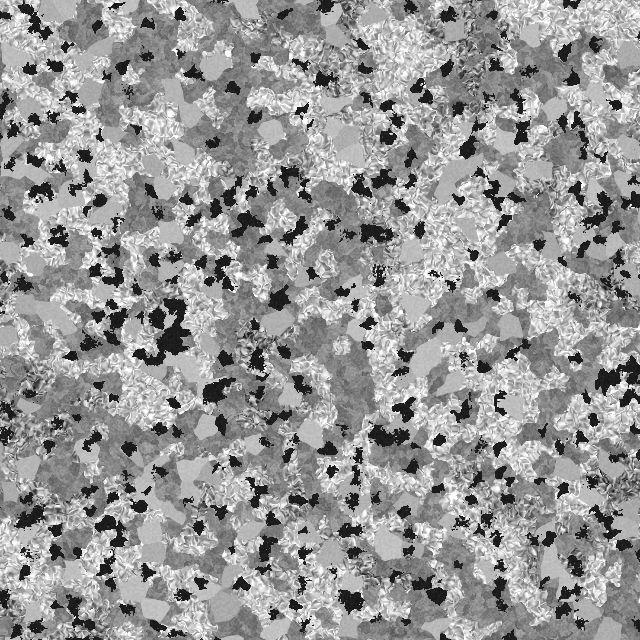
This texture is drawn by a WebGL 1 fragment shader. Its source:

```glsl
precision highp float;
// Grey granite: streaky pale feldspar, clusters of mottled dark quartz,
// smooth mid-grey grains and peppery black mica. Each mineral is a random
// choice of Voronoi cells with ragged borders, laid over the one before.

uniform vec2 u_resolution;

// Tones
const float FELDSPAR_TONE = 0.77;
const float QUARTZ_TONE = 0.51;
const float SMOOTH_TONE = 0.71;
const float MICA_TONE = 0.08;

// Grains per canvas side
const float FELDSPAR_SCALE = 62.0;
const float QUARTZ_SCALE = 36.0;
const float MOTTLE_SCALE = 115.0;
const float SMOOTH_SCALE = 32.0;
const float MICA_SCALE = 62.0;
const float FLECK_SCALE = 440.0;

// Shares of cells taken by each mineral, and how far clouds sway them
const float QUARTZ_SHARE = 0.38;
const float QUARTZ_SWING = 1.3;
const float SMOOTH_SHARE = 0.14;
const float MICA_SHARE = 0.12;
const float MICA_SWING = 0.25;

// Texture strengths
const vec2 STREAK_STRETCH = vec2(400.0, 130.0);
const float STREAK_CONTRAST = 0.78;
const float SMUDGE_DEPTH = 0.28;
const float MOTTLE_CONTRAST = 0.17;
const float MICA_SPREAD = 0.013;

float hash(vec2 p) {
    vec3 q = fract(vec3(p.xyx) * 0.1031);
    q += dot(q, q.yzx + 33.33);
    return fract((q.x + q.y) * q.z);
}

vec2 hash2(vec2 p) {
    return vec2(hash(p), hash(p + 37.0));
}

float noise(vec2 p) {
    vec2 cell = floor(p);
    vec2 f = fract(p);
    f = f * f * (3.0 - 2.0 * f);
    float low = mix(hash(cell), hash(cell + vec2(1.0, 0.0)), f.x);
    float high = mix(hash(cell + vec2(0.0, 1.0)), hash(cell + 1.0), f.x);
    return mix(low, high, f.y);
}

float clouds(vec2 p) {
    return 0.55 * noise(p * 8.0) + 0.45 * noise(p * 19.0 + 11.0);
}

// Offset that roughens grain borders
vec2 ragged(vec2 p, float scale, float amount) {
    return amount * (vec2(noise(p * scale), noise(p * scale + 71.0)) - 0.5);
}

// x: signed border distance (positive inside chosen cells), y: grain id
vec2 grains(vec2 p, float scale, float seed, float share, float swing) {
    vec2 q = p * scale;
    vec2 base = floor(q);
    float inside = 8.0;
    float outside = 8.0;
    float id = 0.0;
    for (int j = -1; j <= 1; j++) {
        for (int i = -1; i <= 1; i++) {
            vec2 cell = base + vec2(float(i), float(j));
            vec2 site = cell + 0.05 + 0.9 * hash2(cell + seed);
            float d = length(site - q);
            float localShare = share + swing * (clouds(site / scale + seed) - 0.5);
            if (hash(cell + seed + 157.0) < localShare) {
                if (d < inside) {
                    inside = d;
                    id = hash(cell + seed + 291.0);
                }
            } else {
                outside = min(outside, d);
            }
        }
    }
    return vec2((outside - inside) / scale, id);
}

// Short strokes whose direction changes from crystal to crystal
float streaks(vec2 p, float angle) {
    float c = cos(angle);
    float s = sin(angle);
    vec2 along = mat2(c, -s, s, c) * p;
    return noise(along * STREAK_STRETCH + 900.0);
}

float feldspar(vec2 p) {
    float id = grains(p, FELDSPAR_SCALE, 13.0, 1.1, 0.0).y;
    float strokes = 0.6 * streaks(p, id * 6.283) + 0.4 * streaks(p + 3.0, id * 6.283 + 1.1);
    float smudge = smoothstep(0.5, 0.85, clouds(p + 5.0));
    float tone = FELDSPAR_TONE + 0.06 * (id - 0.5);
    tone += STREAK_CONTRAST * (1.0 + 0.4 * smudge) * (strokes - 0.5);
    return tone - SMUDGE_DEPTH * smudge;
}

void main() {
    vec2 uv = gl_FragCoord.xy / min(u_resolution.x, u_resolution.y);
    float soft = 1.0 / min(u_resolution.x, u_resolution.y);
    vec2 rough = uv + ragged(uv, 85.0, 0.012) + ragged(uv, 210.0, 0.005);
    float flecks = noise(uv * FLECK_SCALE);

    float tone = feldspar(uv + ragged(uv, 150.0, 0.006));

    // Dark quartz, mottled by smaller crystals
    vec2 quartz = grains(rough, QUARTZ_SCALE, 41.0, QUARTZ_SHARE, QUARTZ_SWING);
    float mottle = grains(rough, MOTTLE_SCALE, 67.0, 1.1, 0.0).y - 0.5;
    float quartzTone = QUARTZ_TONE + MOTTLE_CONTRAST * mottle + 0.08 * (quartz.y - 0.5);
    quartzTone += 0.13 * (flecks - 0.5);
    tone = mix(tone, quartzTone, smoothstep(-soft, soft, quartz.x));

    // Smooth grains, nearly flat in tone
    vec2 plain = grains(uv + ragged(uv, 70.0, 0.008), SMOOTH_SCALE, 83.0, SMOOTH_SHARE, 0.0);
    float plainTone = SMOOTH_TONE + 0.1 * (plain.y - 0.5) + 0.07 * (flecks - 0.5);
    tone = mix(tone, plainTone, smoothstep(-soft, soft, plain.x));

    // Black mica: solid cores in some grains, loose pepper in others
    vec2 mica = grains(rough, MICA_SCALE, 109.0, MICA_SHARE, MICA_SWING);
    float spread = mix(0.0015, MICA_SPREAD, mica.y * mica.y);
    float presence = smoothstep(-spread, spread, mica.x);
    float pepper = noise(uv * FLECK_SCALE + 300.0);
    float black = smoothstep(-0.09, 0.09, presence * 1.1 - 0.1 - pepper);
    tone = mix(tone, MICA_TONE + 0.06 * flecks, black);

    gl_FragColor = vec4(vec3(clamp(tone, 0.0, 1.0)), 1.0);
}
```
